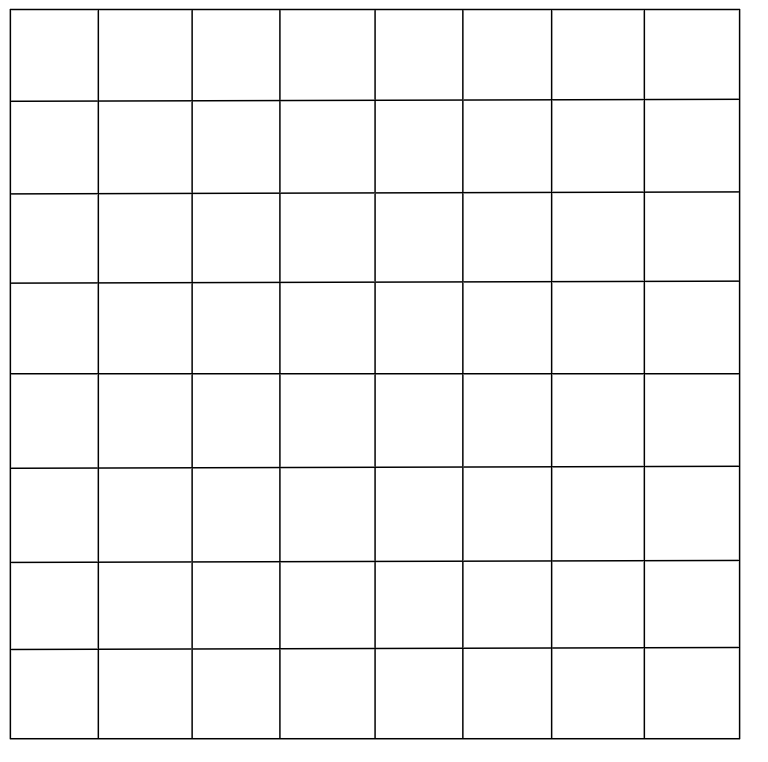
Give the GLSL for this pattern, as a Shadertoy shader.

```glsl
// Thin black ruled grid of eight by eight cells on white paper.
// Each rule sits near an even pitch with a small drift of its own; most inner
// horizontal rules also rise slightly. Rules are antialiased segments.

const int CELLS = 8;
const float PITCH = 0.11869;               // cell size, canvas width = 1
const vec2 ORIGIN = vec2(0.0135, 0.0303);  // lower left corner of the grid
const float LINE_WIDTH = 0.00195;
const float RISE = 0.022;                  // climb of a tilted rule, in cells
const vec3 PAPER = vec3(1.0);
const vec3 INK = vec3(0.0);

// Drift of each rule from its even place, in cells
const float COLUMN_DRIFT[9] = float[9](
    0.0, -0.035, -0.006, -0.043, 0.001, -0.036, -0.062, -0.045, 0.0);
const float ROW_DRIFT[9] = float[9](
    0.0, -0.010, -0.055, -0.022, 0.004, 0.009, -0.012, 0.004, 0.0);

float segmentDistance(vec2 p, vec2 a, vec2 b) {
    vec2 ap = p - a;
    vec2 ab = b - a;
    return length(ap - ab * clamp(dot(ap, ab) / dot(ab, ab), 0.0, 1.0));
}

// Share of a pixel covered by a stroke at the given distance
float strokeCoverage(float dist, float width, float pixel) {
    return clamp((0.5 * width - dist) / pixel + 0.5, 0.0, 1.0);
}

// Distance to the nearest rule, in cells
float gridDistance(vec2 cell) {
    float extent = float(CELLS);
    float nearest = 1e3;
    for (int i = 0; i <= CELLS; i++) {
        float x = float(i) + COLUMN_DRIFT[i];
        float y = float(i) + ROW_DRIFT[i];
        // The frame and the middle row stay level
        float tilt = i % 4 == 0 ? 0.0 : 0.5 * RISE;
        float column = segmentDistance(cell, vec2(x, 0.0), vec2(x, extent));
        float row = segmentDistance(cell, vec2(0.0, y - tilt), vec2(extent, y + tilt));
        nearest = min(nearest, min(column, row));
    }
    return nearest;
}

void mainImage(out vec4 fragColor, in vec2 fragCoord) {
    float pixel = 1.0 / iResolution.x;
    vec2 cell = (fragCoord * pixel - ORIGIN) / PITCH;
    float dist = gridDistance(cell) * PITCH;
    float ink = strokeCoverage(dist, LINE_WIDTH, pixel);
    fragColor = vec4(mix(PAPER, INK, ink), 1.0);
}
```
